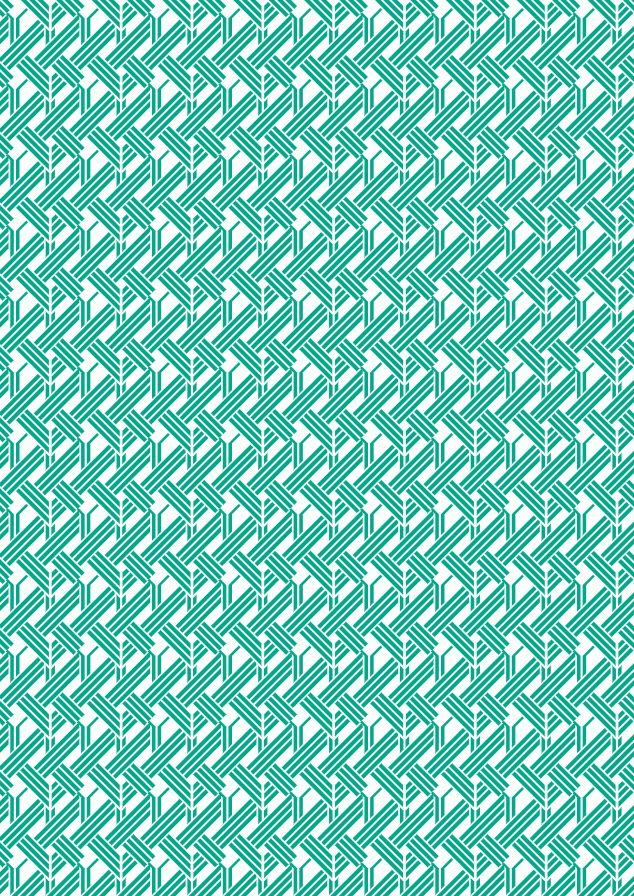
Write a WebGL 2 fragment shader that draws this pattern.

```glsl
#version 300 es
precision highp float;

uniform vec2 u_resolution;
out vec4 fragColor;

float softness;

float fill(float d) {
    return clamp(0.5 - d / softness, 0.0, 1.0);
}

// Three parallel lines across a diagonal strip
float tripleLine(float across) {
    float a = abs(across);
    return min(a - 0.08, abs(a - 0.235) - 0.08) * 0.707;
}

// Rising strip, cut upright beside its stem; every other one ends in a leaf
float risingStrip(vec2 p) {
    float s = p.x - p.y;
    float n = floor(s + 0.5);
    float along = p.x + p.y - n;
    float dx = p.x - n + 0.5;
    float lines = tripleLine(s - n);
    float longPart = max(max(lines, dx + 0.18), (-3.8 - along) * 0.707);
    float leaf = max(max(lines, 0.04 - dx), along * 0.707);
    float ink = fill(longPart);
    return mod(n, 2.0) > 0.5 ? max(ink, fill(leaf)) : ink;
}

// Double upright stem: forked in one column, below paired leaves in the next
float stem(vec2 p) {
    float dx = fract(p.x) - 0.5;
    float side = abs(dx);
    bool leafy = mod(floor(p.x), 2.0) < 0.5;
    float rise = leafy ? 0.0 : max(p.y + 0.5, 0.0);
    float d = (abs(side - rise - 0.08) - 0.05) * (rise > 0.0 ? 0.707 : 1.0);
    float top = leafy ? (p.y + 0.9 - side) * 0.707 : p.y + 0.15;
    return fill(max(max(d, top), (dx - p.y - 1.12) * 0.707));
}

// Short falling strip: x is its ink, y the area it covers with its margin
vec2 fallingStrip(vec2 p) {
    float s = p.x + p.y;
    float m = floor(s + 0.5);
    float along = p.x - p.y - m;
    bool leafy = mod(m, 2.0) < 0.5;
    float lowerEnd = leafy ? p.x - m - 0.46 : (along - 0.62) * 0.707;
    float ends = max(lowerEnd, (-0.62 - along) * 0.707);
    float cover = max((abs(s - m) - 0.385) * 0.707, ends);
    return vec2(fill(max(tripleLine(s - m), ends)), fill(cover));
}

void main() {
    // Square repeats, two columns wide and two rows high
    vec2 centred = (gl_FragCoord.xy - 0.5 * u_resolution) / u_resolution.x;
    vec2 weave = centred * 17.9 + vec2(0.03, -0.63);
    softness = 17.9 / u_resolution.x;

    // Neighbouring rows overlap, so combine two of them
    float under = 0.0;
    vec2 over = vec2(0.0);
    for (int row = 0; row < 2; row++) {
        vec2 p = vec2(weave.x, mod(weave.y, 2.0) - 2.0 * float(row));
        under = max(under, max(risingStrip(p), stem(p)));
        over = max(over, fallingStrip(p));
    }

    float ink = max(under * (1.0 - over.y), over.x);
    vec3 paper = vec3(0.98, 1.0, 0.99);
    vec3 green = vec3(0.02, 0.65, 0.54);
    fragColor = vec4(mix(paper, green, ink), 1.0);
}
```
